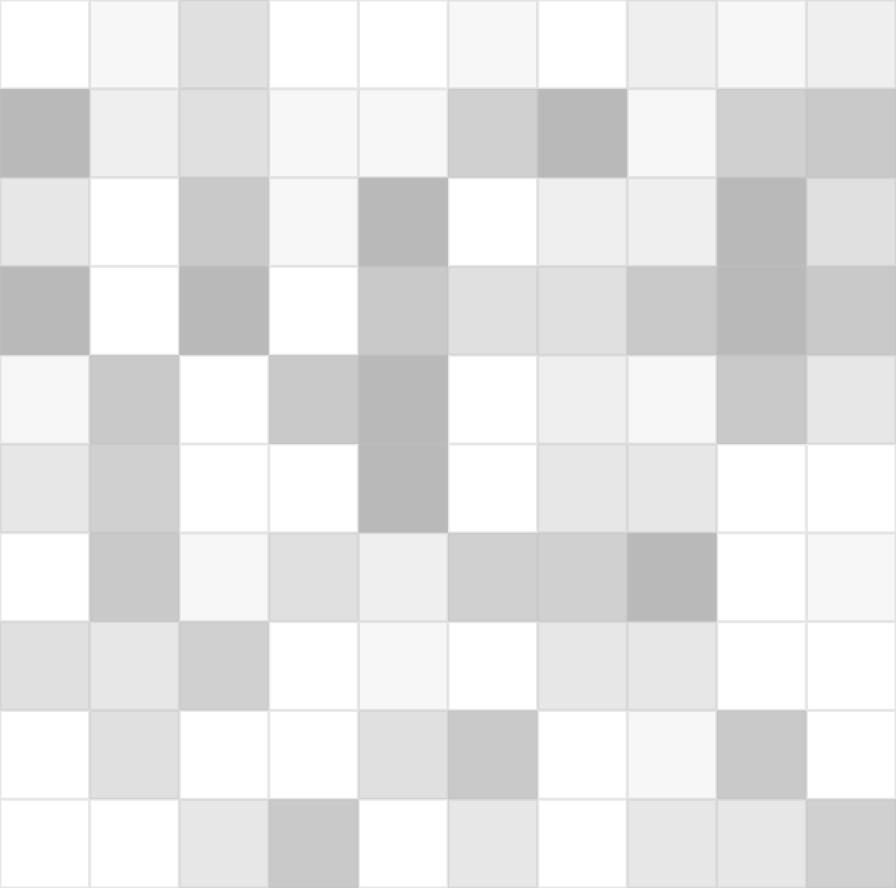
Write a WebGL 1 fragment shader that draws this pattern.

```glsl
precision highp float;

uniform vec2 u_resolution;

const float GRID_COUNT = 10.0;          // cells across and down
const int CELL_TOTAL = 100;             // GRID_COUNT squared
const float LINE_HALF_WIDTH = 0.017;    // in cells
const float LINE_SOFTNESS = 0.008;      // in cells
const float LINE_GREY = 0.75;
const float LINE_OPACITY = 0.38;
const float SEED = 3.7;

// Grey of each tone
const float WHITE = 1.0;
const float MIST = 0.967;
const float PEARL = 0.937;
const float PALE = 0.906;
const float SILVER = 0.878;
const float ASH = 0.817;
const float STONE = 0.788;
const float SLATE = 0.727;

float hash(vec2 p) {
  vec3 q = fract(vec3(p.xyx) * 0.1031 + SEED * 0.137);
  q += dot(q, q.yzx + 33.33);
  return fract((q.x + q.y) * q.z);
}

// Position of a cell among all cells sorted by hash, from 0 to 1,
// so that every tone fills its exact share of the grid
float shuffledRank(vec2 cell) {
  float own = hash(cell);
  float rank = 0.0;
  for (int i = 0; i < CELL_TOTAL; i++) {
    float n = float(i);
    float row = floor((n + 0.5) / GRID_COUNT);
    vec2 other = vec2(n - row * GRID_COUNT, row);
    rank += hash(other) < own ? 1.0 : 0.0;
  }
  return (rank + 0.5) / float(CELL_TOTAL);
}

// Weighted choice of tone
float cellGrey(vec2 cell) {
  float rank = shuffledRank(cell);
  float grey = WHITE;
  grey = mix(grey, MIST, step(0.30, rank));
  grey = mix(grey, PEARL, step(0.43, rank));
  grey = mix(grey, PALE, step(0.50, rank));
  grey = mix(grey, SILVER, step(0.62, rank));
  grey = mix(grey, ASH, step(0.71, rank));
  grey = mix(grey, STONE, step(0.78, rank));
  return mix(grey, SLATE, step(0.90, rank));
}

// Coverage of the lines along the cell borders
float gridLines(vec2 p, vec2 pixel) {
  vec2 toBorder = 0.5 - abs(fract(p) - 0.5);
  vec2 blur = max(pixel * 0.5, vec2(LINE_SOFTNESS));
  vec2 line = 1.0 - smoothstep(LINE_HALF_WIDTH - blur, LINE_HALF_WIDTH + blur, toBorder);
  return max(line.x, line.y);
}

void main() {
  vec2 p = gl_FragCoord.xy / u_resolution * GRID_COUNT;
  vec2 pixel = GRID_COUNT / u_resolution;

  // Blend with the neighbours over one pixel at each border
  vec2 corner = floor(p + 0.5);
  vec2 blend = clamp((p - corner) / pixel + 0.5, 0.0, 1.0);
  vec2 low = max(corner - 1.0, 0.0);
  vec2 high = min(corner, GRID_COUNT - 1.0);
  float bottom = mix(cellGrey(low), cellGrey(vec2(high.x, low.y)), blend.x);
  float top = mix(cellGrey(vec2(low.x, high.y)), cellGrey(high), blend.x);
  float grey = mix(bottom, top, blend.y);

  grey = mix(grey, LINE_GREY, LINE_OPACITY * gridLines(p, pixel));
  gl_FragColor = vec4(vec3(grey), 1.0);
}
```
